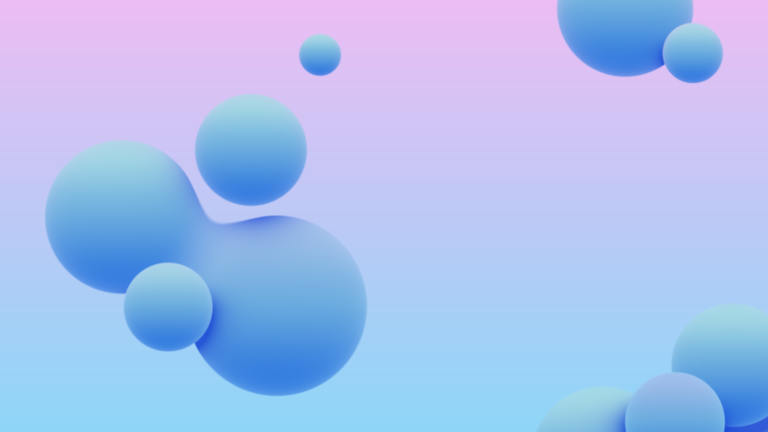
This background is drawn by a WebGL 2 fragment shader. Its source:

```glsl
#version 300 es
precision highp float;
// Soft glossy balls floating over a pink-to-sky vertical gradient.
// Each ball is a circle distance shaded by height, with a pale rim and a
// contact shadow on the balls behind it; the first two melt by a smooth union.

#define NECK 0.14          // blend radius of the melted pair
#define RIM_AMOUNT 0.58    // strength of the pale edge
#define RIM_POWER 2.3      // narrowness of the pale edge
#define SHADOW_AMOUNT 0.8  // strength of contact shadows
#define SHADOW_REACH 0.24  // shadow falloff in ball radii
#define SHADOW_DROP 0.18   // downward shift of shadows in ball radii
#define EDGE_SOFTNESS 1.3  // outline smoothing

uniform vec2 u_resolution;
out vec4 fragColor;

const vec3 SKY_TOP = vec3(0.925, 0.740, 0.955);
const vec3 SKY_LOW = vec3(0.555, 0.838, 0.970);
const vec3 AQUA = vec3(0.645, 0.850, 0.890);
const vec3 LAVENDER = vec3(0.620, 0.730, 0.910);
const vec3 AZURE = vec3(0.410, 0.670, 0.870);
const vec3 COBALT = vec3(0.175, 0.465, 0.870);
const vec3 SHADOW = vec3(0.090, 0.270, 0.830);

// Balls from back to front: centre x, y, radius, lavender tint.
const int COUNT = 10;
const vec4 BALLS[COUNT] = vec4[COUNT](
    vec4(0.282, 0.498, 0.178, 0.0),
    vec4(0.641, 0.292, 0.209, 0.8),
    vec4(0.389, 0.289, 0.103, 0.2),
    vec4(0.581, 0.653, 0.130, 0.0),
    vec4(0.741, 0.873, 0.049, 0.0),
    vec4(1.447, 0.980, 0.158, 0.0),
    vec4(1.604, 0.877, 0.070, 0.1),
    vec4(1.736, -0.088, 0.139, 1.0),
    vec4(1.697, 0.155, 0.143, 0.0),
    vec4(1.394, -0.058, 0.164, 0.0));
const vec4 FRONT_BALL = vec4(1.5625, 0.023, 0.1155, 1.0);

float ballDistance(vec2 p, vec4 ball) {
    return length(p - ball.xy) - ball.z;
}

// Body colour by height within the ball, pale above and deep below.
vec3 bodyColor(vec2 p, vec4 ball) {
    float height = (p.y - ball.y) / ball.z;
    vec3 top = mix(AQUA, LAVENDER, ball.w);
    vec3 color = mix(COBALT, AZURE, smoothstep(-0.95, 0.15, height));
    return mix(color, top, smoothstep(-0.15, 0.95, height));
}

// Lay a shaded shape over the scene and record what it covers.
void paint(inout vec3 scene, inout float cover, float dist, float radius,
           vec3 body, vec3 sky, float pixel) {
    float radial = clamp(1.0 + dist / radius, 0.0, 1.0);
    float facing = sqrt(1.0 - radial * radial);
    float rim = RIM_AMOUNT * pow(1.0 - facing, RIM_POWER);
    vec3 color = mix(body, mix(sky, vec3(1.0), 0.08), rim);
    float mask = 1.0 - smoothstep(-pixel, pixel, dist);
    scene = mix(scene, color, mask);
    cover = max(cover, mask);
}

// Shade the covered area around a ball, then draw the ball itself.
void paintBall(inout vec3 scene, inout float cover, vec2 p, vec4 ball,
               vec3 sky, float pixel) {
    vec2 shifted = p + vec2(0.0, SHADOW_DROP * ball.z);
    float gap = max(ballDistance(shifted, ball), 0.0) / ball.z;
    float below = smoothstep(0.75, -0.15, (p.y - ball.y) / ball.z);
    float shade = SHADOW_AMOUNT * below * exp(-gap / SHADOW_REACH);
    scene = mix(scene, SHADOW, shade * cover);
    paint(scene, cover, ballDistance(p, ball), ball.z,
          bodyColor(p, ball), sky, pixel);
}

void main() {
    vec2 p = gl_FragCoord.xy / u_resolution.y;
    float pixel = EDGE_SOFTNESS / u_resolution.y;
    vec3 sky = mix(SKY_LOW, SKY_TOP, p.y);
    vec3 scene = sky;
    float cover = 0.0;

    // Melted pair: smooth union of shape, wider blend of colour.
    float distA = ballDistance(p, BALLS[0]);
    float distB = ballDistance(p, BALLS[1]);
    float h = clamp(0.5 + 0.5 * (distA - distB) / NECK, 0.0, 1.0);
    float joined = mix(distA, distB, h) - NECK * h * (1.0 - h);
    float tone = smoothstep(-NECK, NECK, distA - distB);
    vec3 body = mix(bodyColor(p, BALLS[0]), bodyColor(p, BALLS[1]), tone);
    paint(scene, cover, joined, mix(BALLS[0].z, BALLS[1].z, h),
          body, sky, pixel);

    // Separate balls, back to front.
    for (int i = 2; i < COUNT; i++) {
        paintBall(scene, cover, p, BALLS[i], sky, pixel);
    }
    paintBall(scene, cover, p, FRONT_BALL, sky, pixel);

    fragColor = vec4(scene, 1.0);
}
```
